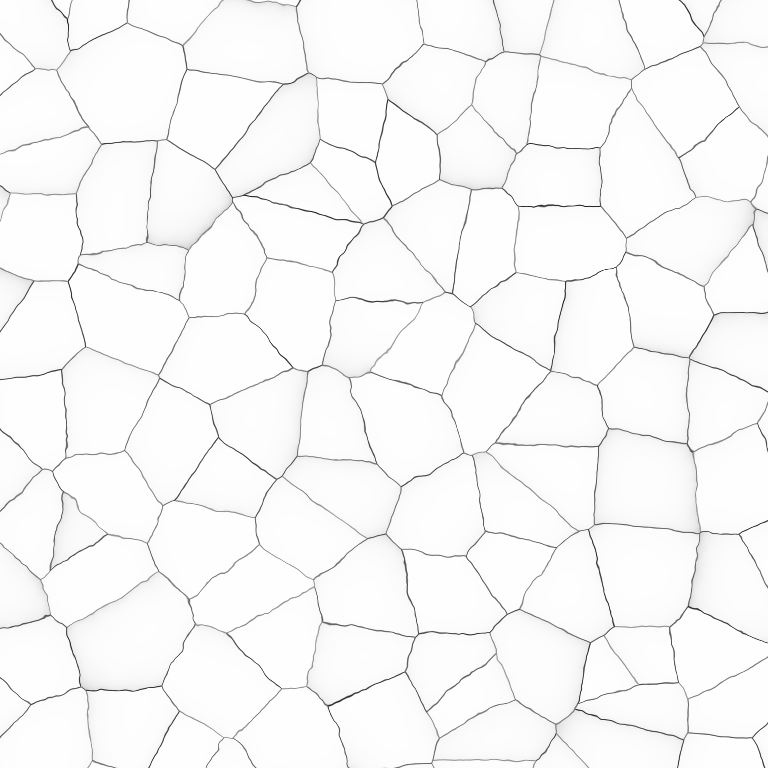
This texture is drawn by a three.js fragment shader. Its source:

```glsl
varying vec2 vUv;

float hash(vec2 p) {
  vec3 q = fract(p.xyx * 0.1031);
  q += dot(q, q.yzx + 33.33);
  return fract((q.x + q.y) * q.z);
}

vec2 seedPoint(vec2 cell) {
  return cell + vec2(hash(cell + 11.0), hash(cell + 57.0));
}

float noise(vec2 p) {
  vec2 i = floor(p);
  vec2 f = fract(p);
  f = f * f * (3.0 - 2.0 * f);
  return mix(mix(hash(i), hash(i + vec2(1.0, 0.0)), f.x),
             mix(hash(i + vec2(0.0, 1.0)), hash(i + 1.0), f.x), f.y);
}

vec2 wobble(vec2 p) {
  return vec2(noise(p), noise(p + 71.0)) - 0.5;
}

void main() {
  // Cell space with slightly ragged borders
  vec2 p = vUv * 9.8 + 20.0;
  float raggedness = mix(0.4, 1.2, noise(p * 1.3 + 130.0));
  p += raggedness * (0.07 * wobble(p * 4.0) + 0.028 * wobble(p * 10.0 + 40.0)
    + 0.012 * wobble(p * 21.0 + 15.0));

  // Nearest seed
  vec2 base = floor(p);
  vec2 homeCell = base;
  vec2 homeSeed = p;
  float nearest = 100.0;
  for (int y = -2; y <= 2; y++) {
    for (int x = -2; x <= 2; x++) {
      vec2 cell = base + vec2(float(x), float(y));
      vec2 seed = seedPoint(cell);
      float d = distance(seed, p);
      if (d < nearest) {
        nearest = d;
        homeCell = cell;
        homeSeed = seed;
      }
    }
  }

  // Borders: a thin crack, plus a soft shadow that differs on each side
  float ink = 0.0;
  float shadow = 0.0;
  float cellDepth = mix(0.5, 1.0, hash(homeCell + 203.0));
  for (int y = -2; y <= 2; y++) {
    for (int x = -2; x <= 2; x++) {
      if (x == 0 && y == 0) continue;
      vec2 cell = homeCell + vec2(float(x), float(y));
      vec2 seed = seedPoint(cell);
      float d = max(dot(0.5 * (homeSeed + seed) - p, normalize(seed - homeSeed)), 0.0);

      float strength = mix(0.4, 0.8, hash(homeCell + cell + 5.0));
      ink = max(ink, strength * (1.0 - smoothstep(0.0, 0.0145, d)));

      float depth = cellDepth * hash(homeCell + cell * 17.0 + 301.0);
      shadow += depth * depth * depth * (0.1 * exp(-d / 0.05) + 0.045 * exp(-d / 0.18));
    }
  }

  // Uneven pressure along the cracks
  ink *= mix(0.8, 1.1, noise(p * 2.5 + 90.0));
  float paper = 0.997 - min(shadow, 0.2);
  gl_FragColor = vec4(vec3(paper * (1.0 - ink)), 1.0);
}
```
